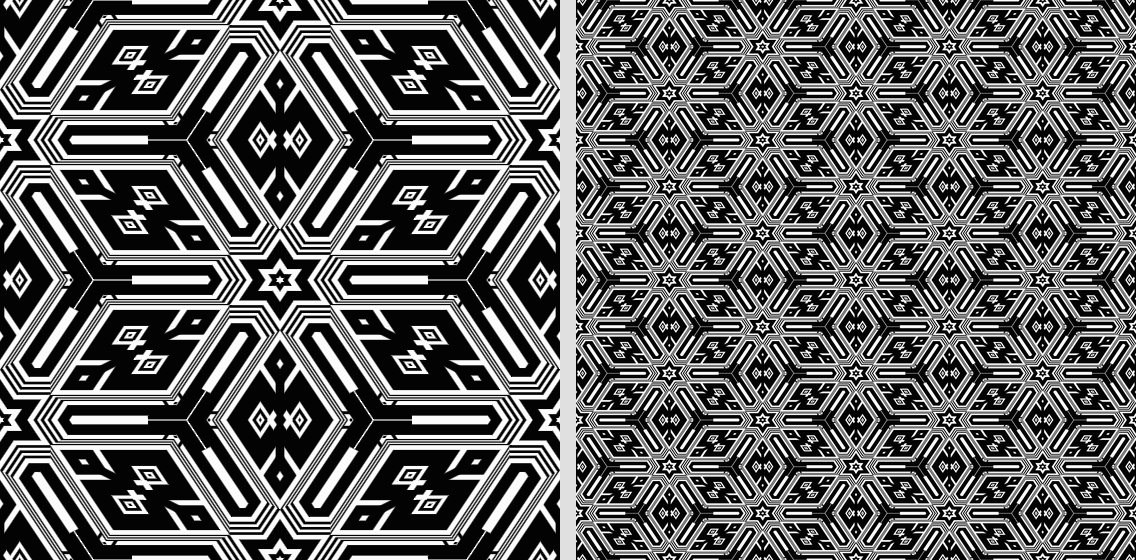
Left: one tile. Right: repeated 3 by 3.
Reproduce this pattern procedurally as a Shadertoy shader.

```glsl
// Black and white kaleidoscopic lattice of six-pointed stars, banded spokes and rhombi.

// Coverage of the area where d is negative, with a smoothed edge.
float inside(float d) {
    return clamp(0.5 - d / max(fwidth(d), 0.3), 0.0, 1.0);
}

// Coverage of the band where d lies between lo and hi.
float band(float d, float lo, float hi) {
    return inside(d - hi) * inside(lo - d);
}

// Rhombic distance, 1.5 times as tall as wide.
float rhombus(vec2 p) {
    return abs(p.x) + abs(p.y) / 1.5;
}

// Fold the plane into one triangle: star at the origin, spoke along x,
// spoke junction at (256, 0), rhombus centre at (192, 96).
vec2 foldLattice(vec2 p) {
    vec2 halfCell = vec2(384.0, 192.0);
    p = abs(mod(p + halfCell, 2.0 * halfCell) - halfCell);
    if (1.5 * p.x + p.y > 384.0) p = halfCell - p;
    p += max(p.y - 0.5 * p.x, 0.0) * vec2(1.0, -1.5);
    return vec2(p.x, abs(p.y));
}

// Fine outlines, broad inner band and solid bar of a spoke.
float spokes(vec2 p, float notch, vec2 r) {
    float rim = max(p.y - 26.0, (70.0 - notch) * 0.354);
    float core = max(p.y - 20.5, 79.0 - notch);
    float white = inside(8.5 - rim);
    white = max(white, band(rim, 1.7, 3.4));
    white = max(white, band(rim, 5.1, 6.8));

    // Broad band, broken near the junction to leave a dotted rhombus
    float broad = inside(rim) * inside(-core);
    broad *= 1.0 - band(r.y, 8.0, 12.0);
    broad *= 1.0 - inside(rhombus(r - vec2(97.3, 0.0)) - 2.0);
    white = max(white, broad);

    // Bar and the hairline that joins it to the junction
    float bar = max(max(p.y - 6.0, 95.0 - notch), p.x - 203.0);
    float hairline = max(p.y - 0.8, 203.0 - p.x);
    return max(white, max(inside(bar), inside(hairline)));
}

// Eyes, zigzag centre and corner cells; r.x is the short axis.
float rhombusMotif(vec2 r) {
    float eye = rhombus(r - vec2(27.0, 0.0));
    float white = max(band(eye, 2.0, 6.0), band(eye, 11.0, 17.0));
    white = max(white, inside(rhombus(r - vec2(9.0, 0.0)) - 9.0));
    white *= inside(8.5 - rhombus(r));

    // Corner rhombus cut off by two slanted bars
    white = max(white, inside(rhombus(r - vec2(0.0, 77.0)) - 4.6));
    float bars = band(r.y - 1.5 * r.x, 28.0, 42.0) * inside(6.0 - r.x);
    return max(white, bars);
}

void mainImage(out vec4 fragColor, in vec2 fragCoord) {
    // The canvas spans 768 units: one cell across, two down
    vec2 p = foldLattice(768.0 * fragCoord / iResolution.xy - 384.0);
    float notch = p.x - p.y / 1.5;
    vec2 fromCentre = p - vec2(192.0, 96.0);
    vec2 r = vec2(0.5 * fromCentre.x - fromCentre.y,
                  -0.75 * fromCentre.x - 0.5 * fromCentre.y);

    float white = spokes(p, notch, r);
    white = mix(white, rhombusMotif(r), inside(41.0 - p.y));

    // Nested stars
    float star = max(inside(notch - 3.7), band(notch, 10.7, 20.0));
    white = mix(white, star, inside(notch - 37.5));

    fragColor = vec4(vec3(mix(0.01, 0.99, white)), 1.0);
}
```
